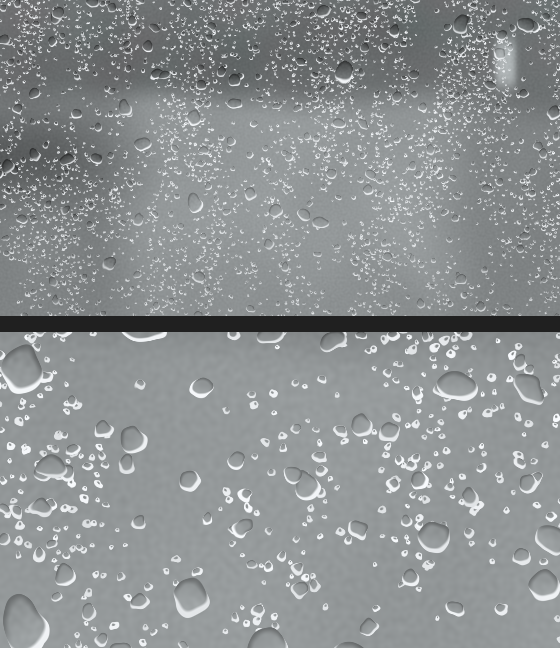
Top, the full canvas; bottom, a detail of the centre.
This texture is drawn by a WebGL 1 fragment shader. Its source:

```glsl
precision highp float;
// Rain on a window: a blurred grey view behind layers of scattered drops.
// Each layer is a jittered grid of warped egg shapes, refracting the view
// dark side up, with a bright tapering crescent along the lower edge.

uniform vec2 u_resolution;

#define BIG_RADIUS 0.033
#define MID_RADIUS 0.0215
#define SMALL_RADIUS 0.0120
#define BEAD_RADIUS 0.0078
#define SPECK_RADIUS 0.0054
#define TILT 1.5
#define WOBBLE 0.36
#define BODY_CONTRAST 0.24
#define RIM_CONTRAST 0.24
#define MIST 0.035
#define GLEAM_COLOR vec3(0.975, 0.985, 0.995)
#define GREY_TINT vec3(0.970, 1.0, 1.008)

vec2 hash2(vec2 p) {
  vec3 a = fract(p.xyx * vec3(0.1031, 0.1030, 0.0973));
  a += dot(a, a.yzx + 33.33);
  return fract((a.xx + a.yz) * a.zy);
}

float corner(vec2 cell, vec2 offset) {
  return dot(hash2(cell) * 2.0 - 1.0, offset);
}

float gradientNoise(vec2 p) {
  vec2 i = floor(p), f = p - i;
  vec2 u = f * f * f * (f * (f * 6.0 - 15.0) + 10.0);
  vec2 e = vec2(1.0, 0.0);
  return mix(mix(corner(i, f), corner(i + e, f - e), u.x),
             mix(corner(i + e.yx, f - e.yx), corner(i + 1.0, f - 1.0), u.x), u.y);
}

float glow(vec2 p, vec2 center, vec2 size) {
  vec2 q = (p - center) / size;
  return exp(-dot(q, q));
}

// Out-of-focus scene: dark top and left, broad pale pool in the middle
vec3 backdrop(vec2 p) {
  float edge = 0.68 + 0.08 * gradientNoise(p * 2.5);
  float top = smoothstep(edge - 0.06, edge + 0.07, p.y);
  float pool = smoothstep(0.28, 0.52, p.x) * (1.0 - smoothstep(1.32, 1.56, p.x));
  float grey = mix(0.515 + 0.085 * pool, 0.445, top);
  grey -= 0.035 * pool * (1.0 - smoothstep(0.0, 0.3, p.y));
  grey -= 0.165 * glow(p, vec2(0.04, 0.50), vec2(0.34, 0.15));
  grey -= 0.045 * glow(p, vec2(0.60, 0.80), vec2(0.45, 0.12));
  grey -= 0.040 * glow(p, vec2(1.25, 0.90), vec2(0.30, 0.12));
  grey += 0.040 * gradientNoise(p * vec2(5.0, 4.0) + 9.0);
  grey += MIST * gradientNoise(p * 120.0);
  vec2 lamp = (p - vec2(1.60, 0.80)) / vec2(0.034, 0.078);
  lamp *= lamp;
  grey += 0.27 * exp(-dot(lamp, lamp));
  vec3 hue = vec3(0.024, -0.012, -0.004) * gradientNoise(p * 6.0 + 31.0);
  return grey * GREY_TINT + hue * smoothstep(0.6, 0.9, p.y);
}

// Share of cells holding a drop: vertical drifts, thicker towards the top
float crowding(vec2 p) {
  float drift = gradientNoise(p * vec2(7.0, 2.2) + 4.0)
              + 0.6 * gradientNoise(p * vec2(16.0, 7.0));
  return smoothstep(-0.38, 0.40, drift) * mix(0.75, 1.5, p.y);
}

// One layer of drops; core is the radius left unlit inside the crescent
vec3 addDrops(vec3 color, vec3 view, vec2 p, float cell, float radius,
              float density, float clumping, float core, float seed) {
  vec2 home = floor(p / cell);
  float lightness = smoothstep(0.40, 0.60, view.g);
  for (int j = -1; j <= 1; j++) {
    for (int i = -1; i <= 1; i++) {
      vec2 id = home + vec2(float(i), float(j));
      vec2 jitter = hash2(id + seed);
      vec2 kind = hash2(id + seed + 71.7);
      vec2 form = hash2(id + seed + 137.3);
      vec2 center = (id + jitter) * cell;
      float r = radius * mix(0.45, 1.0, kind.x * kind.x);
      vec2 q = (p - center) / r;
      if (dot(q, q) > 4.0) continue;
      if (kind.y > density * mix(1.0, crowding(center), clumping)) continue;

      // Tilted, uneven egg, narrower at the top
      float angle = (form.x - 0.6) * TILT;
      float c = cos(angle), s = sin(angle);
      q = mat2(c, -s, s, c) * q;
      q += WOBBLE * gradientNoise(q * 0.9 + jitter * 40.0);
      q *= vec2(1.0 + 0.22 * q.y, 1.0) * mix(vec2(0.85, 1.35), vec2(1.25, 0.85), form.y);

      // Body takes the view, darkest behind dim scenery; rim shades the top
      float soft = 0.65 / (u_resolution.y * r);
      float d = length(q) - 1.0;
      float inside = 1.0 - smoothstep(-soft, soft, d);
      float upper = smoothstep(-0.7, 0.9, q.y);
      float rim = smoothstep(-0.40, 0.0, d) * smoothstep(-0.5, 0.4, q.y);
      float shade = BODY_CONTRAST * mix(1.4, 0.4, lightness) * upper;
      vec3 body = view * (1.05 - shade - RIM_CONTRAST * rim);

      float lit = length(q - vec2(-0.07, 0.30)) - core;
      float crescent = smoothstep(-soft, soft + 0.10, lit);
      float strength = mix(0.72, 1.0, jitter.x) * mix(0.78, 1.0, smoothstep(0.0, 0.5, p.y));
      color = mix(color, mix(body, GLEAM_COLOR, crescent * strength), inside);
    }
  }
  return color;
}

void main() {
  vec2 p = gl_FragCoord.xy / u_resolution.y;
  vec3 view = backdrop(p);
  vec3 color = view;

  // Finest beads first, large drops on top
  color = addDrops(color, view, p, 0.0155, SPECK_RADIUS, 0.72, 1.0, 0.30, 11.0);
  color = addDrops(color, view, p, 0.0230, BEAD_RADIUS, 0.55, 0.9, 0.62, 233.0);
  color = addDrops(color, view, p, 0.0450, SMALL_RADIUS, 0.58, 0.5, 0.84, 417.0);
  color = addDrops(color, view, p, 0.0850, MID_RADIUS, 0.55, 0.2, 0.96, 619.0);
  color = addDrops(color, view, p, 0.1600, BIG_RADIUS, 0.52, 0.0, 1.02, 853.0);

  gl_FragColor = vec4(color, 1.0);
}
```
